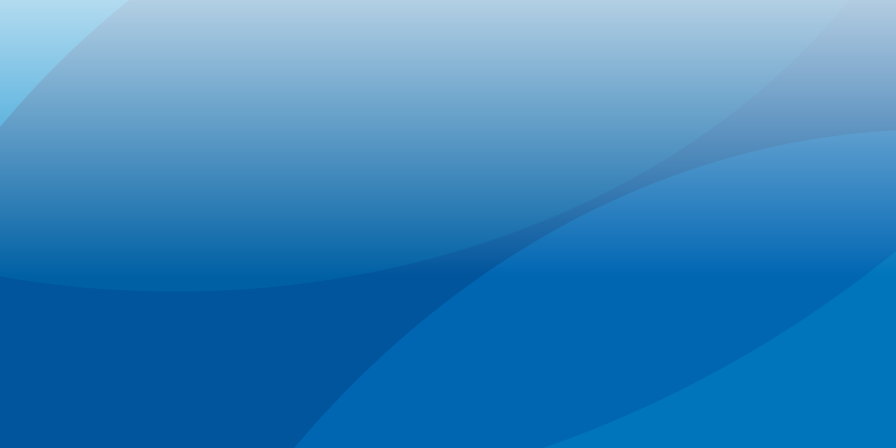
Give the GLSL for this background, as a WebGL 1 fragment shader.

```glsl
precision highp float;

uniform vec2 u_resolution;

// Canvas is 2 wide and 1 high
const vec2 CANVAS = vec2(2.0, 1.0);

// Curved layers: centre and radii of each ellipse
const vec2 BOWL_CENTER = vec2(0.391, 1.740);
const vec2 BOWL_RADII = vec2(1.776, 1.391);
const vec2 HILL_CENTER = vec2(2.083, -1.880);
const vec2 HILL_RADII = vec2(2.073, 2.591);
const vec2 SLOPE_CENTER = vec2(0.352, 2.466);
const vec2 SLOPE_RADII = vec2(2.612);
const vec2 CORNER_CENTER = vec2(1.542, -0.565);
const vec2 CORNER_RADII = vec2(2.005);

// Layer colours before the haze
const vec3 DEEP_BLUE = vec3(0.0, 0.332, 0.612);
const vec3 BOWL_BLUE = vec3(0.0, 0.378, 0.645);
const vec3 HILL_BLUE = vec3(0.0, 0.400, 0.700);
const vec3 SLOPE_TEAL = vec3(0.0, 0.460, 0.735);
const vec3 CORNER_CYAN = vec3(0.0, 0.530, 0.800);

// White haze: from nothing at its base to full strength at the top
const vec3 HAZE_COLOR = vec3(1.0);
const float HAZE_BASE = 0.383;
const float HAZE_STRENGTH = 0.70;

// Approximate signed distance to an ellipse, negative inside
float ellipseDistance(vec2 p, vec2 center, vec2 radii) {
  vec2 q = (p - center) / radii;
  float k = length(q);
  return k * (k - 1.0) / max(length(q / radii), 1e-4);
}

// Antialiased coverage of an ellipse
float ellipseMask(vec2 p, vec2 center, vec2 radii, float pixel) {
  float d = ellipseDistance(p, center, radii);
  return 1.0 - smoothstep(-0.75 * pixel, 0.75 * pixel, d);
}

void main() {
  vec2 p = CANVAS * gl_FragCoord.xy / u_resolution;
  float pixel = 1.0 / u_resolution.y;

  float bowl = ellipseMask(p, BOWL_CENTER, BOWL_RADII, pixel);
  float hill = ellipseMask(p, HILL_CENTER, HILL_RADII, pixel);
  float slope = 1.0 - ellipseMask(p, SLOPE_CENTER, SLOPE_RADII, pixel);
  float corner = 1.0 - ellipseMask(p, CORNER_CENTER, CORNER_RADII, pixel);

  // Flat layers, back to front; the corner lies in the bowl, the slope in the hill
  vec3 color = mix(DEEP_BLUE, mix(BOWL_BLUE, CORNER_CYAN, corner), bowl);
  color = mix(color, mix(HILL_BLUE, SLOPE_TEAL, slope), hill);

  // Haze over everything
  float haze = HAZE_STRENGTH * clamp((p.y - HAZE_BASE) / (1.0 - HAZE_BASE), 0.0, 1.0);
  gl_FragColor = vec4(mix(color, HAZE_COLOR, haze), 1.0);
}
```
